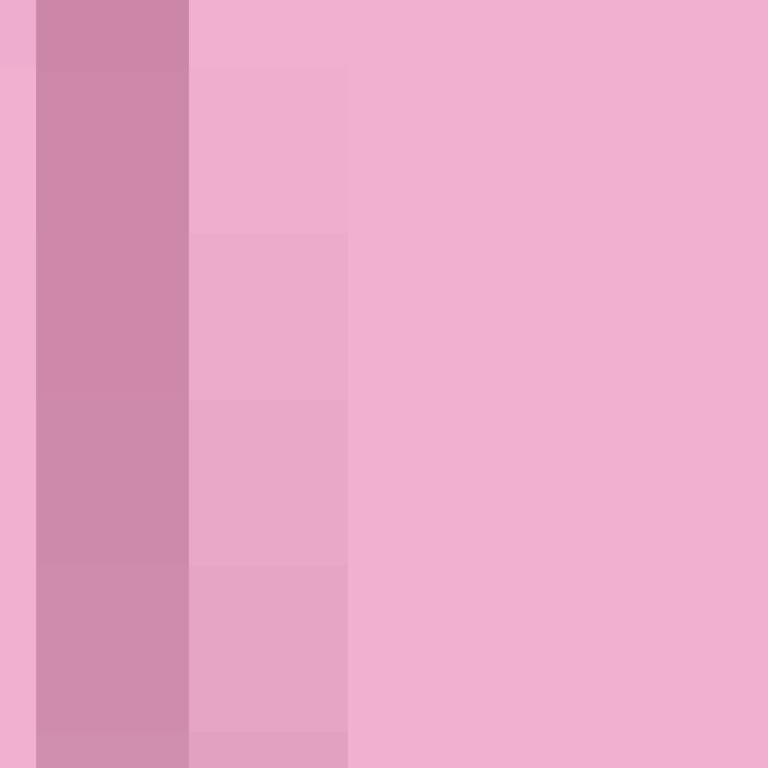
Give the GLSL for this background, as a WebGL 2 fragment shader.

```glsl
#version 300 es
precision highp float;
// Flat pink field with a dark rose column and a softly stepped column of tiles.

#define BAND_LEFT 0.047
#define BAND_RIGHT 0.246
#define TILES_RIGHT 0.453
#define FIRST_ROW 0.047
#define ROW_HEIGHT 0.2164
#define ROW_EDGES 5
#define TILE_SHADE 0.058
#define CORNER_SHADE 0.010

uniform vec2 u_resolution;
out vec4 outColor;

const vec3 PINK = vec3(0.945, 0.690, 0.816);
const vec3 ROSE_TOP = vec3(0.800, 0.525, 0.657);
const vec3 ROSE_BOTTOM = vec3(0.816, 0.555, 0.682);

// Antialiased step, one pixel wide
float edge(float at, float value, float pixel) {
    return smoothstep(-pixel, pixel, value - at);
}

// Row number counted from the bottom, with smoothed transitions
float rowIndex(float y, float pixel) {
    float row = 0.0;
    for (int i = 0; i < ROW_EDGES; i++) {
        row += edge(FIRST_ROW + float(i) * ROW_HEIGHT, y, pixel);
    }
    return row;
}

void main() {
    vec2 uv = gl_FragCoord.xy / u_resolution;
    vec2 pixel = 0.75 / u_resolution;

    float height = rowIndex(uv.y, pixel.y) / float(ROW_EDGES);
    float pastLeft = edge(BAND_LEFT, uv.x, pixel.x);
    float pastBand = edge(BAND_RIGHT, uv.x, pixel.x);
    float pastTiles = edge(TILES_RIGHT, uv.x, pixel.x);

    // Tiles darken row by row toward the bottom
    float shade = TILE_SHADE * pow(max(1.0 - height, 0.0), 1.2);
    vec3 color = PINK - shade * pastBand * (1.0 - pastTiles);

    // Faint tile in the upper left corner
    float topRow = edge(FIRST_ROW + float(ROW_EDGES - 1) * ROW_HEIGHT, uv.y, pixel.y);
    color -= CORNER_SHADE * topRow * (1.0 - pastLeft);

    // Dark column, slightly paler in the lower rows
    vec3 rose = mix(ROSE_BOTTOM, ROSE_TOP, height);
    color = mix(color, rose, pastLeft * (1.0 - pastBand));

    outColor = vec4(color, 1.0);
}
```
